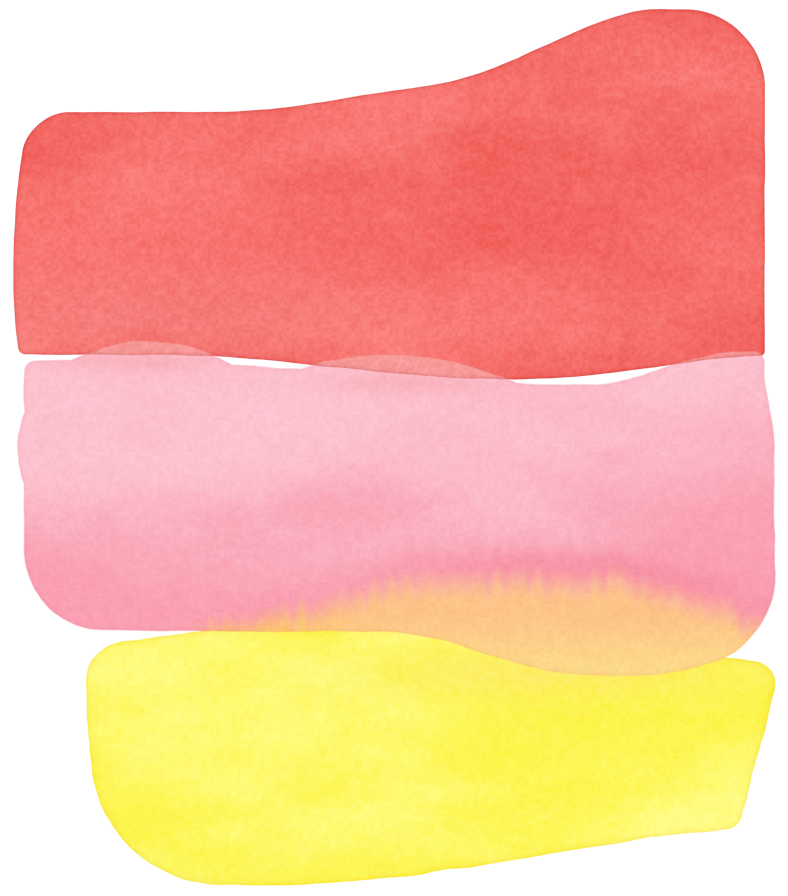
Give the GLSL for this background, as a Shadertoy shader.

```glsl
float hash(vec2 cell) {
    vec3 q = fract(cell.xyx * vec3(0.1031, 0.1030, 0.0973));
    q += dot(q, q.yzx + 33.33);
    return fract((q.x + q.y) * q.z);
}

float noise(vec2 p) {
    vec2 i = floor(p), f = fract(p);
    f = f * f * (3.0 - 2.0 * f);
    float low = mix(hash(i), hash(i + vec2(1, 0)), f.x);
    float high = mix(hash(i + vec2(0, 1)), hash(i + vec2(1, 1)), f.x);
    return mix(low, high, f.y);
}

float fbm(vec2 p) {
    float sum = 0.0, weight = 0.5;
    for (int i = 0; i < 4; i++) {
        sum += weight * noise(p);
        p = p * 2.03 + 17.3;
        weight *= 0.5;
    }
    return sum / 0.9375;
}

float lens(float x, float center, float halfWidth) {
    float t = (x - center) / halfWidth;
    return max(0.0, 1.0 - t * t);
}

float glow(vec2 p, vec2 center, vec2 size) {
    vec2 t = (p - center) / size;
    return exp(-dot(t, t));
}

// Signed distance to a band; sides = left, right, bottom, top.
// Radii = bottom left, bottom right, top left, top right.
float band(vec2 p, vec4 sides, vec4 radii) {
    bool isRight = p.x > 0.5 * (sides.x + sides.y);
    bool isTop = p.y > 0.5 * (sides.z + sides.w);
    vec2 lowHigh = isRight ? radii.yw : radii.xz;
    float r = isTop ? lowHigh.y : lowHigh.x;
    vec2 e = max(sides.xz - p, p - sides.yw) + r;
    return length(max(e, 0.0)) + min(max(e.x, e.y), 0.0) - r;
}

float cover(float d, float pixel) {
    return 1.0 - smoothstep(-pixel, pixel, d);
}

// Pigment gathers in a thin line along a dried edge
float rim(float d, float width) {
    return exp(-abs(d) / width);
}

float redShape(vec2 p) {
    float top = 0.875 + 0.035 * smoothstep(0.24, 0.56, p.x) + 0.08 * smoothstep(0.48, 0.74, p.x);
    float bottom = 0.604 - 0.027 * smoothstep(0.18, 0.56, p.x) + 0.027 * smoothstep(0.58, 0.88, p.x);
    float left = 0.015 + 0.6 * (p.y - 0.7) * (p.y - 0.7);
    return band(p, vec4(left, 0.853, bottom, top), vec4(0.008, 0.005, 0.045, 0.09));
}

float pinkShape(vec2 p) {
    float top = 0.598 - 0.028 * smoothstep(0.12, 0.66, p.x) + 0.038 * smoothstep(0.66, 0.82, p.x);
    top += 0.022 * lens(p.x, 0.169, 0.09) + 0.025 * lens(p.x, 0.456, 0.12);
    float bottom = 0.296 - 0.05 * smoothstep(0.42, 0.66, p.x) + 0.02 * smoothstep(0.7, 0.86, p.x);
    float left = 0.027 - 0.007 * lens(p.y, 0.5, 0.04);
    float right = 0.864 - 0.012 * smoothstep(0.5, 0.6, p.y);
    return band(p, vec4(left, right, bottom, top), vec4(0.09, 0.085, 0.012, 0.012));
}

float yellowShape(vec2 p) {
    float top = 0.285 + 0.012 * smoothstep(0.13, 0.25, p.x) - 0.035 * smoothstep(0.6, 0.86, p.x);
    float bottom = 0.012 + 0.066 * smoothstep(0.3, 0.9, p.x);
    float left = 0.097 + 0.1 * max(0.0, 0.2 - p.y);
    float right = 0.823 + 0.27 * (p.y - 0.075);
    return band(p, vec4(left, right, bottom, top), vec4(0.13, 0.012, 0.045, 0.035));
}

vec3 redPaint(vec2 p, float wash) {
    vec3 color = mix(vec3(0.95, 0.39, 0.37), vec3(0.98, 0.49, 0.47), wash);
    float streak = glow(p, vec2(0.5, 0.73 + 0.08 * (p.x - 0.4)), vec2(0.5, 0.06));
    color = mix(color, vec3(0.95, 0.36, 0.35), 0.45 * streak);
    return mix(color, vec3(0.96, 0.53, 0.52), 0.6 * glow(p, vec2(0.17, 0.645), vec2(0.25, 0.05)));
}

vec3 pinkPaint(vec2 p, float wash) {
    float depth = 1.0 - smoothstep(0.33, 0.57, p.y + 0.12 * (wash - 0.5));
    vec3 color = mix(vec3(0.99, 0.76, 0.81), vec3(0.98, 0.63, 0.70), depth);
    color = mix(color, vec3(0.99, 0.81, 0.85), 0.6 * glow(p, vec2(0.27, 0.52), vec2(0.2, 0.05)));
    float blush = glow(p, vec2(0.46, 0.573), vec2(0.1, 0.016)) + glow(p, vec2(0.16, 0.597), vec2(0.09, 0.013));
    return mix(color, vec3(0.97, 0.65, 0.68), 0.55 * blush);
}

// Yellow seeping upward into the wet pink
vec3 bleed(vec3 pink, vec2 p) {
    float front = 0.305 + 0.055 * smoothstep(0.22, 0.5, p.x) - 0.05 * smoothstep(0.68, 0.88, p.x);
    front += 0.014 * (noise(p * vec2(110.0, 9.0)) - 0.5);
    float start = smoothstep(0.2, 0.25, p.x);
    float crest = glow(p, vec2(0.64, front + 0.008), vec2(0.26, 0.022));
    pink = mix(pink, vec3(0.96, 0.53, 0.61), 0.65 * crest);
    vec3 orange = mix(vec3(0.99, 0.80, 0.25), vec3(0.99, 0.77, 0.53), smoothstep(0.22, 0.42, p.x));
    orange = mix(orange, vec3(0.99, 0.85, 0.54), 1.0 - smoothstep(0.25, 0.32, p.y));
    return mix(pink, orange, start * (1.0 - smoothstep(front - 0.035, front + 0.012, p.y)));
}

vec3 yellowPaint(vec2 p, float wash) {
    vec3 color = mix(vec3(0.99, 0.96, 0.30), vec3(1.0, 0.99, 0.53), wash);
    return mix(color, vec3(0.99, 0.90, 0.48), 0.5 * glow(p, vec2(0.62, 0.25), vec2(0.2, 0.03)));
}

void mainImage(out vec4 fragColor, in vec2 fragCoord) {
    vec2 p = fragCoord / iResolution.xy * vec2(0.879, 1.0);
    float pixel = 0.8 / iResolution.y;
    float wash = smoothstep(0.2, 0.8, fbm(p * vec2(5.0, 11.0) + 3.0));
    float grain = 0.6 * noise(p * 330.0) + 0.4 * noise(p * 150.0) - 0.5;
    float wobble = 0.004 * (fbm(p * 28.0) - 0.5);

    float red = redShape(p) + 0.5 * wobble;
    float pink = pinkShape(p) + wobble;
    float yellow = yellowShape(p) + wobble;
    float pinkCover = cover(pink, 1.5 * pixel);

    // Lower paints first, with red glazed over the pink
    vec3 yellowColor = yellowPaint(p, wash) - rim(yellow, 0.003) * vec3(0.02, 0.06, 0.12);
    yellowColor += grain * vec3(0.01, 0.025, 0.13);
    vec3 pinkColor = bleed(pinkPaint(p, wash), p) - rim(pink, 0.002) * vec3(0.01, 0.06, 0.05);
    pinkColor += grain * vec3(0.015, 0.06, 0.05);
    vec3 redColor = mix(redPaint(p, wash), vec3(0.97, 0.63, 0.63), 0.85 * pinkCover);
    redColor -= rim(red, 0.0018) * vec3(0.09, 0.13, 0.12);
    redColor += grain * vec3(0.035, 0.10, 0.10);

    vec3 color = mix(vec3(1.0), yellowColor, cover(yellow, pixel));
    color = mix(color, pinkColor, pinkCover);
    color = mix(color, redColor, cover(red, pixel));
    fragColor = vec4(clamp(color, 0.0, 1.0), 1.0);
}
```
